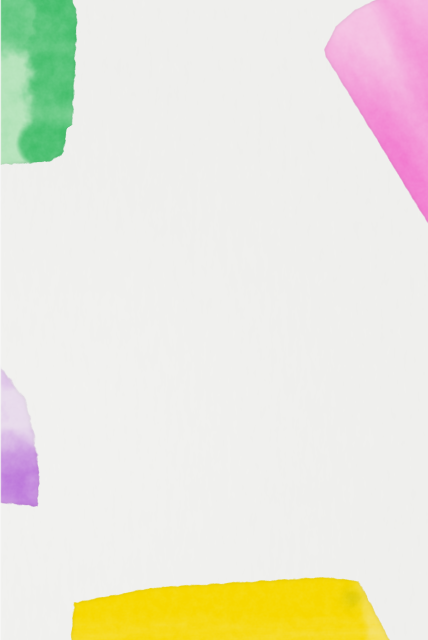
A WebGL 2 fragment shader for this background:

```glsl
#version 300 es
precision highp float;
// Four watercolour strokes (green, pink, violet, yellow) around a pale paper sheet.
// Each stroke is a convex outline of half planes roughened by gradient noise,
// then filled with layered washes, paper grain and a thin rim of pooled pigment.
uniform vec2 u_resolution;
out vec4 fragColor;

const float SHEET_HEIGHT = 1.5;   // sheet is 1 wide, 1.5 high
const float MARGIN = 0.002;       // bare strip along the left side
const float RIM_WIDTH = 0.003;
const float RIM_STRENGTH = 0.07;
const float GRAIN = 0.035;
const vec3 PAPER = vec3(0.937, 0.937, 0.929);
const vec3 GREEN_PALE = vec3(0.72, 0.89, 0.74);
const vec3 GREEN_DEEP = vec3(0.32, 0.76, 0.46);
const vec3 PINK_PALE = vec3(0.96, 0.76, 0.89);
const vec3 PINK_DEEP = vec3(0.95, 0.51, 0.82);
const vec3 VIOLET_PALE = vec3(0.91, 0.86, 0.925);
const vec3 VIOLET_DEEP = vec3(0.75, 0.49, 0.86);
const vec3 YELLOW_PALE = vec3(0.96, 0.88, 0.40);
const vec3 YELLOW_DEEP = vec3(0.965, 0.85, 0.02);
const vec3 OLIVE = vec3(0.82, 0.77, 0.06);

// Stroke outlines, clockwise; open ends run off the sheet
const vec2 GREEN_EDGE[6] = vec2[6](vec2(0.167, 1.51), vec2(0.180, 1.46), vec2(0.169, 1.20),
    vec2(0.163, 1.145), vec2(0.135, 1.121), vec2(-0.05, 1.111));
const vec2 PINK_EDGE[6] = vec2[6](vec2(1.0, 0.977), vec2(0.762, 1.367), vec2(0.758, 1.383),
    vec2(0.785, 1.438), vec2(0.83, 1.477), vec2(0.89, 1.506));
const vec2 VIOLET_EDGE[6] = vec2[6](vec2(0.0, 0.641), vec2(0.059, 0.562), vec2(0.078, 0.484),
    vec2(0.092, 0.387), vec2(0.087, 0.314), vec2(-0.02, 0.322));
const vec2 YELLOW_EDGE[6] = vec2[6](vec2(0.166, 0.0), vec2(0.174, 0.087), vec2(0.36, 0.123),
    vec2(0.76, 0.147), vec2(0.838, 0.138), vec2(0.90, 0.02));

vec2 gradient(vec2 cell) {
    vec3 h = fract(cell.xyx * vec3(0.1031, 0.1030, 0.0973));
    h += dot(h, h.yzx + 33.33);
    float angle = 6.2832 * fract((h.x + h.y) * h.z);
    return vec2(cos(angle), sin(angle));
}

float noise(vec2 p) {
    vec2 i = floor(p), f = p - i;
    vec2 w = f * f * f * (f * (f * 6.0 - 15.0) + 10.0);
    vec2 e = vec2(1.0, 0.0);
    float low = mix(dot(gradient(i), f), dot(gradient(i + e), f - e), w.x);
    float high = mix(dot(gradient(i + e.yx), f - e.yx), dot(gradient(i + 1.0), f - 1.0), w.x);
    return mix(low, high, w.y);
}

float fbm(vec2 p) {
    float sum = 0.0, amp = 1.0;
    for (int i = 0; i < 4; i++) {
        sum += amp * noise(p);
        p = mat2(1.6, 1.2, -1.2, 1.6) * p + 7.3;
        amp *= 0.5;
    }
    return sum;
}

float bump(float x, float width) { return exp(-x * x / (width * width)); }

// Signed distance to a convex outline, negative inside
float outline(vec2 p, vec2 edge[6]) {
    float d = -1.0;
    for (int i = 0; i < 5; i++) {
        vec2 t = normalize(edge[i + 1] - edge[i]);
        d = max(d, dot(p - edge[i], vec2(-t.y, t.x)));
    }
    return d;
}

// Lay a stroke over the base with a soft edge and a darker rim
vec3 paint(vec3 base, vec3 pigment, float d, float grain, float soft) {
    float rim = RIM_STRENGTH * exp(-abs(d) / RIM_WIDTH);
    vec3 colour = pigment * (1.0 - rim) + grain * (1.0 - pigment);
    return mix(base, colour, 1.0 - smoothstep(-soft, soft, d));
}

void main() {
    vec2 p = gl_FragCoord.xy / u_resolution * vec2(1.0, SHEET_HEIGHT);
    float pixel = 1.0 / u_resolution.x;
    float cloud = fbm(p * 14.0);
    float rough = fbm(p * 45.0 + 3.0);
    float grain = GRAIN * (noise(p * 150.0) + 2.0 * rough);

    // Paper with faint upright fibres, a little brighter at lower left
    float fibre = noise(p * vec2(70.0, 16.0)) + 0.6 * noise(p * vec2(160.0, 60.0));
    vec3 colour = PAPER + 0.004 * fibre + 0.008 * (1.0 - smoothstep(0.1, 0.9, length(p - vec2(0.1, 0.45))));

    // Green: two pools over a pale wash, with a notch low on the right side
    float notch = 0.014 * (1.0 - smoothstep(1.195, 1.21, p.y));
    float d = outline(p + vec2(notch, 0.0), GREEN_EDGE) + 0.004 * rough;
    float wash = smoothstep(0.045, 0.085, p.x + 0.025 * cloud);
    wash = max(wash, smoothstep(0.065, 0.045, length(p - vec2(0.10, 1.165)) + 0.01 * cloud));
    wash = max(wash, 0.72 * smoothstep(1.34, 1.41, p.y + 0.04 * cloud));
    wash *= 1.0 - 0.35 * bump(p.y - 1.235, 0.025) - 0.25 * bump(p.y - 1.39, 0.02);
    vec3 pigment = mix(GREEN_PALE, GREEN_DEEP, clamp(wash + 0.22 * cloud, 0.0, 1.1));
    colour = paint(colour, pigment, d, grain, pixel);

    // Pink: streaks running along the slanted side
    float along = dot(p, vec2(0.52, -0.853)), across = dot(p, vec2(0.853, 0.52));
    wash = 0.1 + 0.8 * smoothstep(-0.85, -0.45, along) - 0.3 * bump(across - 1.47, 0.05);
    wash += 0.2 * bump(across - 1.56, 0.04) + 0.2 * bump(across - 1.37, 0.035);
    wash += 0.25 * fbm(vec2(across * 14.0, along * 4.0));
    pigment = mix(PINK_PALE, PINK_DEEP, clamp(wash, 0.0, 1.0));
    colour = paint(colour, pigment, outline(p, PINK_EDGE) + 0.0015 * rough, grain, pixel);

    // Violet: pale above, saturated below
    wash = 0.85 * smoothstep(0.51, 0.40, p.y + 0.07 * cloud) + 0.35 * cloud;
    pigment = mix(VIOLET_PALE, VIOLET_DEEP, clamp(wash, 0.0, 1.0));
    d = outline(p, VIOLET_EDGE) + 0.004 * rough;
    colour = paint(colour, pigment, d, grain, mix(pixel, 0.004, smoothstep(0.38, 0.48, p.y)));

    // Yellow: dense body, paler tail and lower band, one olive pool
    wash = 1.0 - 0.75 * smoothstep(0.835, 0.865, p.x + 0.25 * (p.y - 0.05) + 0.015 * cloud);
    wash -= 0.3 * smoothstep(0.07, 0.03, p.y + 0.015 * cloud) * (0.7 + fbm(p * vec2(4.0, 40.0)));
    pigment = mix(YELLOW_PALE, YELLOW_DEEP, clamp(wash, 0.0, 1.0));
    pigment = mix(pigment, OLIVE, 0.55 * bump(length(p - vec2(0.822, 0.098)) + 0.008 * rough, 0.022));
    colour = paint(colour, pigment, outline(p, YELLOW_EDGE) + 0.003 * rough, grain, pixel);

    // Bare strip on the left
    colour = mix(vec3(0.97), colour, smoothstep(MARGIN - pixel, MARGIN + pixel, p.x));
    fragColor = vec4(colour, 1.0);
}
```
